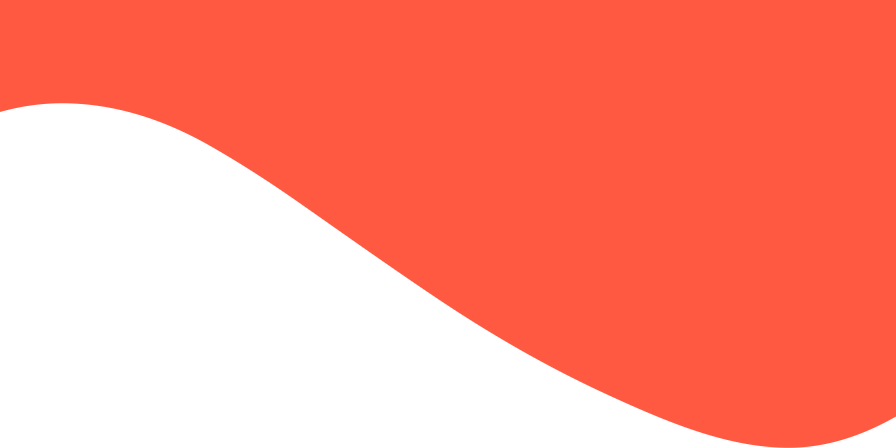
Give the GLSL for this background, as a Shadertoy shader.

```glsl
// Knots of the wave: x, height, slope
const vec3 KNOTS[8] = vec3[8](
    vec3(0.0, 0.75, 0.28),
    vec3(0.138, 0.7695, 0.0),
    vec3(0.4688, 0.6745, -0.57),
    vec3(0.6667, 0.5482, -0.70),
    vec3(0.9766, 0.3333, -0.67),
    vec3(1.3542, 0.1198, -0.46),
    vec3(1.7604, 0.0005, 0.0),
    vec3(2.0, 0.0703, 0.57)
);

// Cubic Hermite segment between two knots
float hermite(vec3 a, vec3 b, float x) {
    float span = b.x - a.x;
    float t = (x - a.x) / span;
    float u = 1.0 - t;
    float blend = t * t * (3.0 - 2.0 * t);
    return mix(a.y, b.y, blend) + span * t * u * (a.z * u - b.z * t);
}

float waveHeight(float x) {
    float height = KNOTS[0].y;
    for (int i = 0; i < 7; i++) {
        if (x >= KNOTS[i].x) height = hermite(KNOTS[i], KNOTS[i + 1], x);
    }
    return height;
}

void mainImage(out vec4 fragColor, in vec2 fragCoord) {
    // Canvas is two units wide and one unit high
    vec2 p = fragCoord / iResolution.xy * vec2(2.0, 1.0);
    float above = p.y - waveHeight(p.x);

    // Edge one pixel wide, measured across the curve
    float pixel = length(vec2(dFdx(above), dFdy(above)));
    float coverage = clamp(0.5 + above / pixel, 0.0, 1.0);

    vec3 white = vec3(1.0);
    vec3 coral = vec3(1.0, 0.35, 0.255);
    fragColor = vec4(mix(white, coral, coverage), 1.0);
}
```
